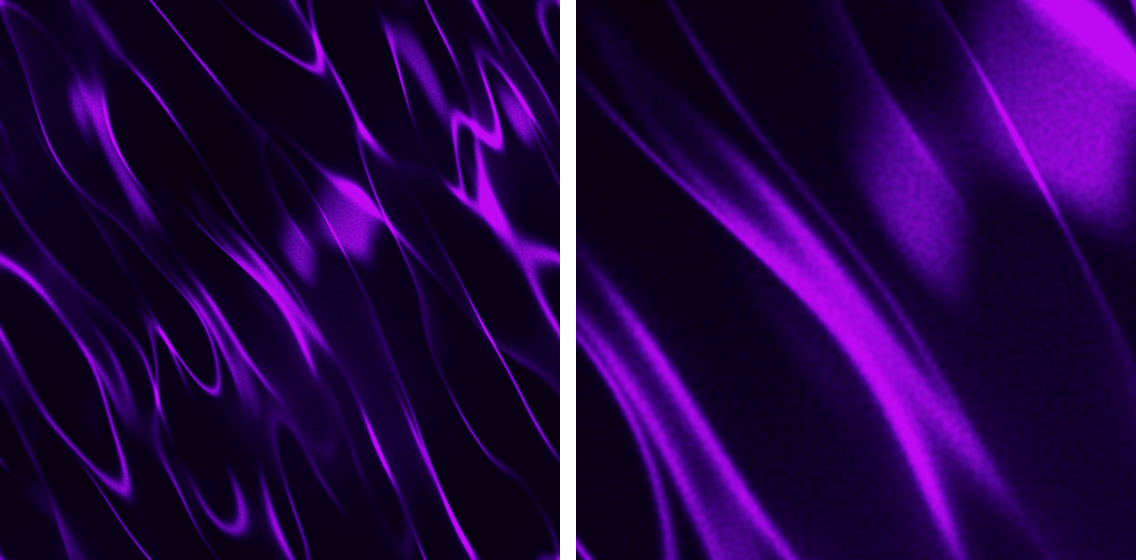
Left, the full canvas; right, a detail of the centre.
This background is drawn by a Shadertoy shader. Its source:

```glsl
// Tileable violet silk folds: thin glowing creases and soft slanted lenses on near-black.

// Integer lattices (across.xy, along.xy): whole numbers keep every layer seamless.
const vec4 BROAD_FOLDS = vec4(7.0, 4.0, -1.0, 1.0);
const vec4 FINE_FOLDS  = vec4(9.0, 5.0, -2.0, 1.0);
const vec4 LENSES      = vec4(11.0, 6.0, -2.0, 3.0);
const vec4 SLOW        = vec4(2.0, 1.0, -1.0, 2.0);
const vec4 MEDIUM      = vec4(5.0, 3.0, -3.0, 4.0);
const vec4 GRAIN       = vec4(230.0, 0.0, 0.0, 230.0);

const float BEND         = 0.050;  // large sway of the folds
const float RIPPLE       = 0.012;  // small sway of the folds
const float CREASE_WIDTH = 0.032;
const float SHEET_WIDTH  = 0.11;
const float CREASE_GLOW  = 0.80;
const float SHEET_GLOW   = 0.42;
const float LENS_GLOW    = 0.75;
const float GLOW_GAIN    = 5.2;    // glow to palette steps
const float AMBIENT      = 0.68;
const float AMBIENT_VARY = 1.7;
const float GRAIN_AMOUNT = 0.45;

const vec3 PALETTE[7] = vec3[7](
    vec3(0.03, 0.00, 0.05), vec3(0.04, 0.00, 0.12), vec3(0.10, 0.00, 0.24),
    vec3(0.20, 0.00, 0.42), vec3(0.35, 0.02, 0.64), vec3(0.58, 0.03, 0.85),
    vec3(0.74, 0.04, 0.95));

uint scramble(uint h) {
    h = (h ^ (h >> 16)) * 0x7feb352du;
    h = (h ^ (h >> 15)) * 0x846ca68bu;
    return h ^ (h >> 16);
}

// Unit gradient of a lattice point, identical for points one canvas apart.
vec2 gradientAt(vec2 cell, vec4 m, int seed) {
    float det = m.x * m.w - m.y * m.z;
    vec2 canvas = vec2(m.w * cell.x - m.y * cell.y, m.x * cell.y - m.z * cell.x);
    vec2 tile = floor((canvas + 0.5) / det);
    ivec2 c = ivec2(round(cell - vec2(dot(m.xy, tile), dot(m.zw, tile))));
    uint h = scramble(uint(c.x) + scramble(uint(c.y) + scramble(uint(seed))));
    float angle = float(h >> 8) / 16777216.0 * 6.28319;
    return vec2(cos(angle), sin(angle));
}

// Gradient noise on a slanted lattice that wraps over the unit square.
float wrapNoise(vec2 p, vec4 m, int seed) {
    vec2 q = vec2(dot(m.xy, p), dot(m.zw, p));
    vec2 i = floor(q), f = q - i;
    vec2 s = f * f * f * (f * (f * 6.0 - 15.0) + 10.0);
    vec2 e = vec2(1.0, 0.0);
    float a = dot(gradientAt(i, m, seed), f);
    float b = dot(gradientAt(i + e.xy, m, seed), f - e.xy);
    float c = dot(gradientAt(i + e.yx, m, seed), f - e.yx);
    float d = dot(gradientAt(i + 1.0, m, seed), f - 1.0);
    return mix(mix(a, b, s.x), mix(c, d, s.x), s.y);
}

// A bright crease along a noise contour, with a sheet fading off one side.
float fold(vec2 p, vec4 lattice, int seed) {
    float height = wrapNoise(p, lattice, seed) + 0.35 * wrapNoise(p, SLOW, seed + 1);
    float crease = exp(-pow(abs(height) / CREASE_WIDTH, 2.0));
    float sheet = smoothstep(-CREASE_WIDTH, CREASE_WIDTH, height)
                * exp(-max(height, 0.0) / SHEET_WIDTH);
    float creaseFade = smoothstep(-0.35, 0.40, wrapNoise(p, MEDIUM, seed + 2));
    float sheetFade = smoothstep(-0.20, 0.40, wrapNoise(p, MEDIUM, seed + 3));
    return CREASE_GLOW * crease * creaseFade + SHEET_GLOW * sheet * sheetFade;
}

// Filled spindle shapes on the peaks of the noise.
float lens(vec2 p, int seed) {
    float body = smoothstep(0.22, 0.50, wrapNoise(p, LENSES, seed));
    float fade = smoothstep(-0.25, 0.30, wrapNoise(p, SLOW, seed + 1));
    return LENS_GLOW * body * fade;
}

vec3 violetRamp(float level) {
    level = clamp(level, 0.0, 5.999);
    int k = int(level);
    return mix(PALETTE[k], PALETTE[k + 1], fract(level));
}

void mainImage(out vec4 fragColor, in vec2 fragCoord) {
    vec2 uv = fragCoord / iResolution.xy;

    // Sway
    vec2 p = uv;
    p += BEND * vec2(wrapNoise(uv, SLOW, 11), wrapNoise(uv, SLOW, 12));
    p += RIPPLE * vec2(wrapNoise(uv, MEDIUM, 13), wrapNoise(uv, MEDIUM, 14));

    // Light
    float glow = fold(p, BROAD_FOLDS, 21) + fold(p, FINE_FOLDS, 31) + lens(p, 41);
    float ambient = max(AMBIENT + AMBIENT_VARY * wrapNoise(p, SLOW, 51), 0.1);
    float grain = GRAIN_AMOUNT * wrapNoise(uv, GRAIN, 61);

    fragColor = vec4(violetRamp(ambient + GLOW_GAIN * glow + grain), 1.0);
}
```
